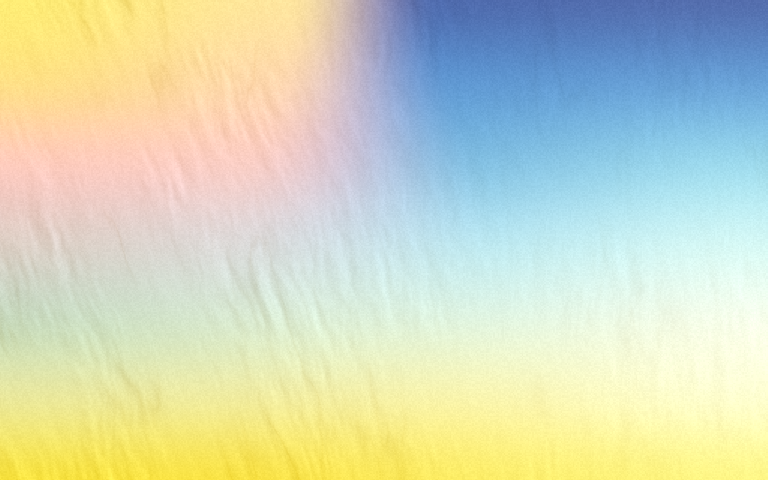
Give the GLSL for this background, as a Shadertoy shader.

```glsl
// Soft pastel sky: a warm yellow-pink glow beside a cool blue fall, over a yellow base.
// Four smooth vertical colour ramps are blended across the canvas, then
// finished with sparse fabric creases, thin dark folds and fine grain.

#define STOPS 7
#define EDGE_X 0.472
#define EDGE_WIDTH 0.10
#define EDGE_SPREAD 0.10
#define EDGE_TINT vec3(0.05, -0.01, 0.055)
#define CREASE_SCALE vec2(36.0, 9.0)
#define CREASE_DEPTH 0.11
#define FOLD_SCALE vec2(13.0, 3.2)
#define FOLD_DEPTH 0.045
#define GRAIN_CELLS 320.0
#define GRAIN_DEPTH 0.032

// Colours run from the top of the canvas to the bottom.
const vec3 WARM_EDGE[STOPS] = vec3[STOPS](
    vec3(1.00, 0.93, 0.46), vec3(1.00, 0.88, 0.52), vec3(1.00, 0.80, 0.73),
    vec3(0.87, 0.81, 0.77), vec3(0.79, 0.86, 0.75), vec3(0.92, 0.91, 0.60),
    vec3(0.98, 0.90, 0.26));
const vec3 WARM_INNER[STOPS] = vec3[STOPS](
    vec3(1.00, 0.90, 0.62), vec3(1.00, 0.85, 0.69), vec3(0.98, 0.81, 0.77),
    vec3(0.87, 0.86, 0.86), vec3(0.86, 0.92, 0.82), vec3(0.95, 0.93, 0.62),
    vec3(0.98, 0.89, 0.27));
const vec3 COOL_INNER[STOPS] = vec3[STOPS](
    vec3(0.31, 0.42, 0.68), vec3(0.37, 0.59, 0.82), vec3(0.50, 0.74, 0.88),
    vec3(0.72, 0.90, 0.94), vec3(0.88, 0.96, 0.88), vec3(0.98, 0.96, 0.67),
    vec3(0.99, 0.93, 0.40));
const vec3 COOL_EDGE[STOPS] = vec3[STOPS](
    vec3(0.33, 0.43, 0.68), vec3(0.41, 0.63, 0.84), vec3(0.61, 0.85, 0.93),
    vec3(0.83, 0.97, 0.96), vec3(0.97, 1.00, 0.92), vec3(1.00, 1.00, 0.81),
    vec3(1.00, 0.97, 0.53));

float hash(vec2 p) {
    vec3 q = fract(vec3(p.xyx) * 0.1031);
    q += dot(q, q.yzx + 33.33);
    return fract((q.x + q.y) * q.z);
}

float noise(vec2 p) {
    vec2 cell = floor(p), f = fract(p);
    f = f * f * (3.0 - 2.0 * f);
    return mix(mix(hash(cell), hash(cell + vec2(1, 0)), f.x),
               mix(hash(cell + vec2(0, 1)), hash(cell + vec2(1, 1)), f.x), f.y);
}

float fbm(vec2 p) {
    float sum = 0.0, amplitude = 0.5;
    for (int i = 0; i < 4; i++) {
        sum += amplitude * noise(p);
        p = p * 2.03 + 17.7;
        amplitude *= 0.5;
    }
    return sum;
}

// Catmull-Rom curve through evenly spaced colours.
vec3 ramp(vec3 stops[STOPS], float t) {
    float s = clamp(t, 0.0, 1.0) * float(STOPS - 1);
    int i = min(int(s), STOPS - 2);
    float f = s - float(i);
    vec3 a = stops[max(i - 1, 0)], b = stops[i];
    vec3 c = stops[i + 1], d = stops[min(i + 2, STOPS - 1)];
    return b + 0.5 * f * (c - a + f * (2.0 * a - 5.0 * b + 4.0 * c - d
             + f * (3.0 * (b - c) + d - a)));
}

// Sideways difference of stretched noise, shown only in scattered patches.
float creases(vec2 p) {
    float patches = smoothstep(0.25, 0.8, noise(p * vec2(7.0, 5.0) + 4.0));
    vec2 q = p * CREASE_SCALE;
    return (0.3 + patches) * (fbm(q) - fbm(q + vec2(0.35, 0.1)));
}

// Short thin lines where stretched noise crosses its middle value.
float folds(vec2 p) {
    float patches = smoothstep(0.5, 0.85, noise(p * vec2(9.0, 6.0) + 31.0));
    float ridge = 1.0 - abs(2.0 * fbm(p * FOLD_SCALE + 9.0) - 0.94);
    return patches * pow(clamp(ridge, 0.0, 1.0), 12.0);
}

void mainImage(out vec4 fragColor, in vec2 fragCoord) {
    vec2 uv = fragCoord / iResolution.xy;
    vec2 p = fragCoord / iResolution.y;
    float depth = 1.0 - uv.y;

    // Warm and cool halves meet in a violet edge that softens downward.
    vec3 warm = mix(ramp(WARM_EDGE, depth), ramp(WARM_INNER, depth),
                    smoothstep(0.0, 0.40, uv.x));
    vec3 cool = mix(ramp(COOL_INNER, depth), ramp(COOL_EDGE, depth),
                    smoothstep(0.56, 1.0, uv.x));
    float width = EDGE_WIDTH + EDGE_SPREAD * smoothstep(0.0, 0.6, depth);
    float side = smoothstep(EDGE_X - width, EDGE_X + width, uv.x);
    vec3 color = mix(warm, cool, side);
    color += EDGE_TINT * 4.0 * side * (1.0 - side) * smoothstep(0.6, 0.1, depth);

    // Cloth relief slants on the left and hangs straight on the right.
    float right = smoothstep(0.25, 0.75, uv.x);
    vec2 cloth = p;
    cloth.x += mix(0.3, 0.05, right) * (p.y - 0.5) + 0.05 * fbm(p * 5.0);
    float strength = mix(1.0, 0.45, right);
    color += CREASE_DEPTH * strength * creases(cloth) * vec3(0.8, 1.0, 1.25);
    color -= FOLD_DEPTH * strength * folds(cloth) * vec3(0.7, 1.0, 1.4);

    // Grain.
    color += GRAIN_DEPTH * (hash(floor(p * GRAIN_CELLS)) - 0.5);
    fragColor = vec4(clamp(color, 0.0, 1.0), 1.0);
}
```
